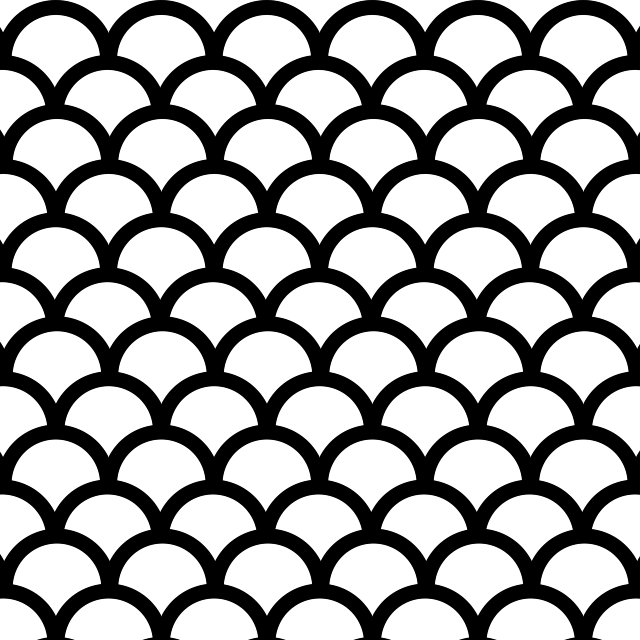
Write a WebGL 2 fragment shader that draws this pattern.

```glsl
#version 300 es
precision highp float;
// Black and white fish scales: rows of ringed discs, each row shifted by half
// a scale and painted over the row above it. Lengths are in scale widths,
// with y measured downward from the top edge.

uniform vec2 u_resolution;
out vec4 fragColor;

const float SCALES_ACROSS = 6.066;
const int ROWS = 13;

void main() {
    vec2 uv = gl_FragCoord.xy / u_resolution;
    vec2 p = vec2(uv.x, 1.0 - uv.y) * SCALES_ACROSS;
    float halfPixel = 0.6 * SCALES_ACROSS / min(u_resolution.x, u_resolution.y);

    float shade = 1.0;
    for (int row = 0; row < ROWS; row++) {
        float pairIndex = float(row / 2);
        float oddRow = float(row % 2);
        float oddPair = mod(pairIndex, 2.0);

        // Slightly uneven spacing: every second pair sits higher and to the right
        float centerX = 0.529 + 0.49 * oddRow + 0.011 * oddPair;
        float topY = 1.006 * pairIndex + 0.521 * oddRow - 0.02 * oddPair;

        // Distance to the nearest scale center in this row
        float dx = fract(p.x - centerX + 0.5) - 0.5;
        float d = length(vec2(dx, p.y - topY - 0.561));

        // Black rim with a white face inside, covering earlier rows
        float disc = 1.0 - smoothstep(0.561 - halfPixel, 0.561 + halfPixel, d);
        float face = 1.0 - smoothstep(0.419 - halfPixel, 0.419 + halfPixel, d);
        shade = mix(shade, face, disc);
    }

    fragColor = vec4(vec3(shade), 1.0);
}
```
